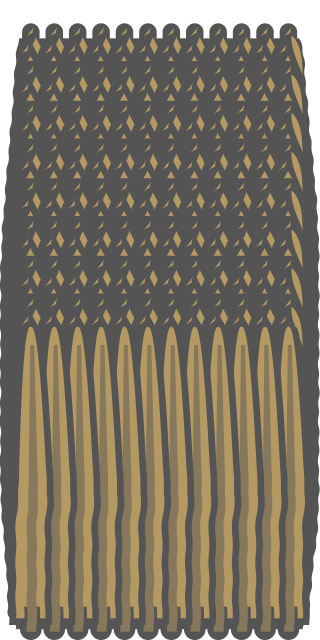
A Shadertoy shader for this pattern:

```glsl
// Dense rows of overlapping pointed blades with thick outlines and dark ribs.

const float SPACING = 28.1;   // column step on a 384 x 768 design grid
const float ROW = 46.5;       // step of the hidden rows
const float FIRST = 37.0;     // centre of the first column
const float TIP = 392.0;      // top of the front blades

const vec3 PAPER = vec3(1.0);
const vec3 OUTLINE = vec3(0.33);
const vec3 GOLD = vec3(0.71, 0.60, 0.39);
const vec3 RIB = vec3(0.53, 0.47, 0.36);

float unit;                   // design units per pixel

float cover(float d) { return clamp(0.5 - d / unit, 0.0, 1.0); }

float edge(vec2 p, vec2 a, vec2 b) {
    vec2 e = normalize(b - a);
    return dot(p - a, vec2(e.y, -e.x));
}

float triangle(vec2 p, vec2 a, vec2 b, vec2 c) {
    return max(edge(p, a, b), max(edge(p, b, c), edge(p, c, a)));
}

// Outer shape: bulging sides with scalloped ends
float silhouette(vec2 p, float u) {
    float wave = 0.7 * sin(p.y * 0.27) + 0.4 * sin(p.y * 0.11);
    float shoulder = 8.0 * exp(-max(p.y - 40.0, 0.0) / 12.0);
    float corner = 9.0 * smoothstep(734.0, 754.0, p.y);
    float left = 19.0 - 18.5 * smoothstep(30.0, 350.0, p.y)
               + 9.0 * smoothstep(570.0, 735.0, p.y) + shoulder + corner + wave;
    float right = 364.0 + 18.5 * smoothstep(30.0, 310.0, p.y)
                - 11.0 * smoothstep(600.0, 740.0, p.y) - shoulder - corner + wave;
    float body = max(max(left - p.x, p.x - right), max(46.0 - p.y, p.y - 755.0));
    float top = max(length(vec2(u, min(p.y - 38.5, 0.0))) - 10.5, p.y - 52.0);
    float base = max(length(vec2(u, max(p.y - 755.0, 0.0))) - 13.0, 742.0 - p.y);
    return min(body, min(top, base));
}

// Glimpses of the hidden blades between the outlines
float glimpses(vec2 p, float u, float column) {
    float v = mod(p.y - 19.0, ROW) - 36.0;
    float row = floor((p.y - 19.0) / ROW);
    vec2 q = vec2(u - 7.0, v);
    float diamond = 4.2 * (abs(q.x - 0.1 * q.y) / 4.7 + abs(q.y - 0.25 * q.x) / 9.8 - 1.0);
    if (column > 10.5) diamond = 9.0;

    vec2 a = vec2(3.0, -4.5), b = vec2(2.0, 1.5), c = vec2(-4.0, 4.5);
    float slivers = min(triangle(vec2(u + 6.0, v - 4.0), a, b, c),
                        triangle(vec2(u, v + 17.0), a, b, c));
    float size = mix(1.1, 0.75, mod(row, 2.0));
    float peak = size * triangle(vec2(u + 0.5, v + 31.0) / size,
                                 vec2(0.0, -4.5), vec2(4.3, 3.5), vec2(-4.3, 3.5));
    float d = min(diamond, min(slivers, peak));
    return max(d, max(30.0 - p.y, p.y - TIP));
}

// Long crescents down the free right side
float crescents(vec2 p) {
    float t = fract((p.y - 43.0) / ROW);
    float x = p.x - FIRST - 11.0 * SPACING;
    float d = abs(x - 4.0 - 13.0 * pow(t, 0.8)) - 4.0 * sin(3.14159 * pow(t, 0.7));
    return max(d, max(43.0 - p.y, p.y - 415.0));
}

// Front blade with outline, gold fill and central rib
void paintBlade(inout vec3 color, float x, float t) {
    float grow = clamp(t / 207.0, 0.0, 1.0);
    float lean = 2.5 * grow - 3.0 * smoothstep(205.0, 235.0, t);
    float wobble = 0.6 * sin(t * 0.15) * smoothstep(150.0, 220.0, t);
    float blade = abs(x - lean - wobble) - 17.5 * pow(grow, 0.42);
    blade = t < 0.0 ? length(vec2(x, t)) : max(blade, t - 350.0);
    color = mix(color, OUTLINE, cover(blade - 8.0));
    color = mix(color, GOLD, cover(blade));

    float stem = abs(x - 1.5 - 0.6 * lean - wobble) - 2.0 - 3.8 * grow;
    float sheath = max(stem - 3.5, max(336.0 - t, t - 368.0));
    color = mix(color, OUTLINE, cover(sheath));
    color = mix(color, RIB, cover(max(stem, max(22.0 - t, t - 366.0))));
}

void mainImage(out vec4 fragColor, in vec2 fragCoord) {
    vec2 p = fragCoord / iResolution.xy * vec2(384.0, 768.0);
    p.y = 768.0 - p.y;
    unit = 384.0 / iResolution.x;

    float column = clamp(round((p.x - FIRST) / SPACING), 0.0, 11.0);
    float u = p.x - FIRST - SPACING * column;

    vec3 color = mix(PAPER, OUTLINE, cover(silhouette(p, u)));
    color = mix(color, GOLD, cover(min(glimpses(p, u, column), crescents(p))));

    // Each blade overlaps its right neighbour
    for (int i = 11; i >= 0; i--) {
        paintBlade(color, p.x - FIRST - SPACING * float(i), p.y - TIP);
    }
    fragColor = vec4(color, 1.0);
}
```
